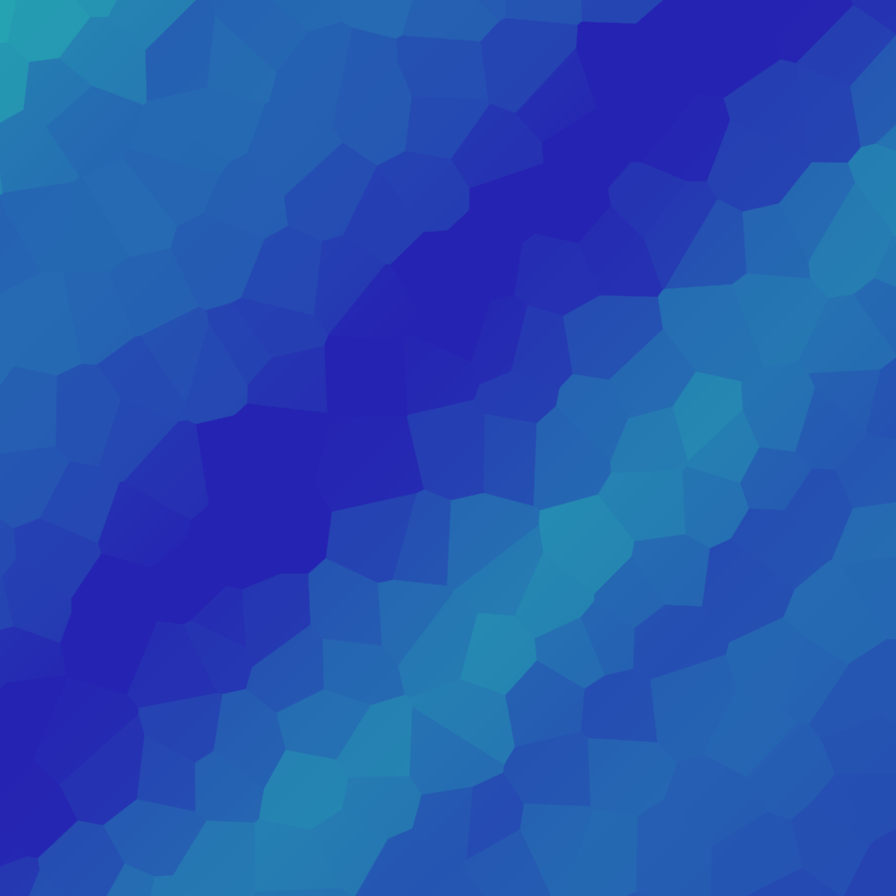
This background is drawn by a WebGL 1 fragment shader. Its source:

```glsl
precision highp float;
// Mosaic of irregular flat cells crossed by diagonal bands of blue and teal.
// A Voronoi diagram of jittered seeds gives the cells; each one takes its
// colour from a piecewise linear band profile evaluated at its seed.

uniform vec2 u_resolution;

const float CELLS = 13.5;         // cells along one canvas side
const float JITTER = 0.96;        // seed displacement, 0 = regular grid
const float INNER_SHADE = 0.12;   // share of the gradient kept inside a cell
const float TONE_NOISE = 0.016;   // random tone offset per cell
const float RED = 0.145;
const float BLUE = 0.70;
const float DEEPEST = 0.14;       // limits of the green channel
const float BRIGHTEST = 0.65;

// Band profile: x = distance from the top left along the diagonal, y = green
const vec2 CORNER_GLOW  = vec2(0.00, 0.65);
const vec2 CORNER_EDGE  = vec2(0.14, 0.55);
const vec2 CORNER_DIP   = vec2(0.24, 0.36);
const vec2 SOFT_CREST   = vec2(0.33, 0.41);
const vec2 SOFT_FALL    = vec2(0.43, 0.40);
const vec2 SLOPE_HIGH   = vec2(0.52, 0.35);
const vec2 SLOPE_LOW    = vec2(0.69, 0.25);
const vec2 TROUGH_START = vec2(0.765, 0.14);
const vec2 TROUGH_END   = vec2(0.885, 0.14);
const vec2 RISE_LOW     = vec2(1.04, 0.27);
const vec2 RISE_HIGH    = vec2(1.12, 0.39);
const vec2 RIDGE        = vec2(1.27, 0.54);
const vec2 RIDGE_FALL   = vec2(1.38, 0.40);
const vec2 SECOND_DIP   = vec2(1.46, 0.29);
const vec2 SECOND_CREST = vec2(1.59, 0.43);
const vec2 FAR_SLOPE    = vec2(1.76, 0.34);
const vec2 FAR_END      = vec2(1.92, 0.28);

vec2 hash2(vec2 p) {
    vec2 k = vec2(dot(p, vec2(127.1, 311.7)), dot(p, vec2(269.5, 183.3)));
    return fract(sin(k) * 43758.5453);
}

// Moves the level along one segment of the profile
float segment(float level, float t, vec2 a, vec2 b) {
    return mix(level, b.y, clamp((t - a.x) / (b.x - a.x), 0.0, 1.0));
}

float bandLevel(vec2 p) {
    float t = p.x + 1.0 - p.y;
    float g = CORNER_GLOW.y;
    g = segment(g, t, CORNER_GLOW, CORNER_EDGE);
    g = segment(g, t, CORNER_EDGE, CORNER_DIP);
    g = segment(g, t, CORNER_DIP, SOFT_CREST);
    g = segment(g, t, SOFT_CREST, SOFT_FALL);
    g = segment(g, t, SOFT_FALL, SLOPE_HIGH);
    g = segment(g, t, SLOPE_HIGH, SLOPE_LOW);
    g = segment(g, t, SLOPE_LOW, TROUGH_START);
    g = segment(g, t, TROUGH_END, RISE_LOW);
    g = segment(g, t, RISE_LOW, RISE_HIGH);
    g = segment(g, t, RISE_HIGH, RIDGE);
    g = segment(g, t, RIDGE, RIDGE_FALL);
    g = segment(g, t, RIDGE_FALL, SECOND_DIP);
    g = segment(g, t, SECOND_DIP, SECOND_CREST);
    g = segment(g, t, SECOND_CREST, FAR_SLOPE);
    return segment(g, t, FAR_SLOPE, FAR_END);
}

vec3 cellColor(vec2 seed, vec2 p) {
    float tone = (hash2(floor(seed * 40.0)).x - 0.5) * 2.0 * TONE_NOISE;
    float green = bandLevel(mix(seed, p, INNER_SHADE)) + tone;
    // Keep the trough free of visible cell borders
    green = mix(DEEPEST, green, smoothstep(DEEPEST, DEEPEST + 0.05, green));
    return vec3(RED, clamp(green, DEEPEST, BRIGHTEST), BLUE);
}

void main() {
    vec2 uv = gl_FragCoord.xy / u_resolution;
    vec2 p = uv * CELLS;
    vec2 home = floor(p);

    // Nearest and second nearest seeds
    vec2 first = vec2(0.0);
    vec2 second = vec2(0.0);
    float d1 = 1e3;
    float d2 = 1e3;
    for (int j = -2; j <= 2; j++) {
        for (int i = -2; i <= 2; i++) {
            vec2 cell = home + vec2(float(i), float(j));
            vec2 seed = cell + 0.5 + JITTER * (hash2(cell) - 0.5);
            vec2 offset = seed - p;
            float d = dot(offset, offset);
            if (d < d1) {
                d2 = d1;
                second = first;
                d1 = d;
                first = seed;
            } else if (d < d2) {
                d2 = d;
                second = seed;
            }
        }
    }

    // Blend the two cells across about one pixel at their border
    float border = (d2 - d1) / (2.0 * max(distance(first, second), 1e-3));
    float pixel = CELLS / min(u_resolution.x, u_resolution.y);
    float own = 0.5 + 0.5 * smoothstep(0.0, 0.8 * pixel, border);
    vec3 color = mix(cellColor(second / CELLS, uv), cellColor(first / CELLS, uv), own);
    gl_FragColor = vec4(color, 1.0);
}
```
